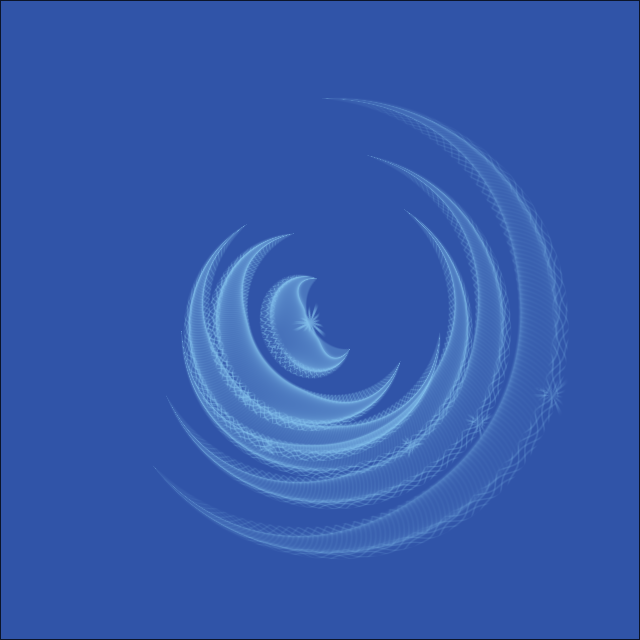
Reproduce this background procedurally as a Shadertoy shader.

```glsl
// Six nested crescents of pale thread on a flat blue ground, turning about the centre.
// Each crescent is a family of circular arcs through two shared tips; its arc
// coordinates (across, along) drive the veil, bright folds and braided lace.

// Antialiased repeated strokes, fading to their mean when too fine to resolve.
float strokes(float x, float halfWidth) {
    float aa = fwidth(x);
    float d = abs(fract(x) - 0.5);
    float line = 1.0 - smoothstep(halfWidth - 0.7 * aa, halfWidth + 0.7 * aa, d);
    return mix(line, 2.0 * halfWidth, clamp(2.0 * aa - 0.5, 0.0, 1.0));
}

// Two mirrored sets of wavy threads that cross into long loops.
float braid(float along, float across, float count) {
    float sway = 7.0 * across + 0.25 * sin(along * count * 3.0);
    return strokes(along * count + sway, 0.12) + strokes(along * count - sway, 0.12);
}

// Uneven rays about a point, fading out at the given reach.
float spray(vec2 d, float reach) {
    float angle = atan(d.y, d.x);
    float uneven = 1.0 + 0.35 * sin(3.0 * angle + 0.8);
    return strokes(angle * 13.0 / 6.283185, 0.2)
         * (1.0 - smoothstep(0.2 * reach, reach, length(d) * uneven));
}

// Thread density of one crescent, in a frame whose tips are (0,-1) and (0,1).
float crescent(vec2 q, float index) {
    float inner = 1.44 - 0.66 * exp(-1.7 * index);
    float outer = 1.70 + 0.60 * exp(-index);
    vec2 knot = q - vec2(mix(inner, outer, 0.85), 0.15);
    q.y /= 1.0 + 0.2 * exp(-1.2 * index);

    // Height of the arc through q, then position across and along the crescent.
    float x = max(q.x, 0.001);
    float c = (dot(q, q) - 1.0) / (2.0 * x);
    float rise = c > 0.0 ? c + sqrt(1.0 + c * c) : 1.0 / (sqrt(1.0 + c * c) - c);
    float v = (rise - inner) / (outer - inner);
    float u = atan(q.y, x + 1.0 / rise) / atan(rise);
    float a = abs(u);
    float aa = min(fwidth(v), 0.5);
    float inside = smoothstep(-aa, aa, v) * (1.0 - smoothstep(1.0 - aa, 1.0 + aa, v))
                 * step(0.0, q.x);

    // The veil lies between an inner fold and an outer fold.
    float foldIn = 0.04 + 0.46 * smoothstep(0.25, 0.9, a);
    float foldOut = 0.76 + 0.08 * a;
    float veil = smoothstep(foldIn - 0.03, foldIn + 0.02, v)
               * (1.0 - smoothstep(foldOut - 0.03, foldOut + 0.04, v));
    float outerBright = smoothstep(0.05, 0.45, a) * (1.0 - smoothstep(0.75, 1.0, a));
    float haze = 0.38 * exp(-5.0 * abs(v - foldIn))
               + 0.50 * exp(-5.0 * abs(v - foldOut)) * outerBright;
    float crease = 0.75 * exp(-22.0 * abs(v - foldIn))
                 + 0.90 * exp(-22.0 * abs(v - foldOut)) * outerBright;
    float weave = 0.8 + 0.5 * strokes(u * 90.0 + 5.0 * v * v, 0.2);
    float body = veil * weave * (0.22 + haze) + crease;

    // Looped lace frays the outer edge; hatching fills the inner edge by the tips.
    float outerFringe = smoothstep(foldOut - 0.12, foldOut, v) * (1.2 - 0.7 * v);
    float innerFringe = (1.0 - smoothstep(foldIn - 0.02, foldIn + 0.08, v))
                      * smoothstep(0.15, 0.5, a);
    float lace = braid(u, v, 34.0 - 1.6 * index) * outerFringe * 0.95
               + (strokes(a * 44.0 + 5.0 * v, 0.15)
               + 0.6 * strokes(a * 44.0 - 4.0 * v, 0.12)) * innerFringe * 0.6;

    return inside * (body + lace) + 1.2 * spray(knot, 0.075);
}

void mainImage(out vec4 fragColor, in vec2 fragCoord) {
    vec2 p = (fragCoord - 0.5 * iResolution.xy) / min(iResolution.x, iResolution.y);

    // Larger crescents swing from lower left to lower right and grow fainter.
    float density = 0.0;
    for (int i = 0; i < 6; i++) {
        float index = float(i);
        float s = index - 2.5;
        float k = abs(s) - 0.5;
        float size = 0.1825 + s * (0.0215 + 0.0125 * abs(s));
        float turn = sign(s) * (0.506 + 0.419 * k - 0.0524 * k * k);
        vec2 axis = vec2(sin(turn), -cos(turn));
        vec2 side = vec2(-axis.y, axis.x);
        vec2 q = vec2(dot(p, axis), dot(p, side)) / size + vec2(0.46, 0.0);
        density += crescent(q, index) * 1.25 * exp(-0.05 * index * index);
    }

    // Bright tuft at the heart of the smallest crescent.
    vec2 heart = p - vec2(-0.015, -0.004);
    density += 1.6 * spray(heart, 0.022) + 0.6 * exp(-dot(heart, heart) / 0.00004);

    vec3 ground = vec3(0.19, 0.33, 0.66);
    vec3 thread = vec3(0.53, 0.78, 0.94);
    vec3 color = mix(ground, thread, 1.0 - exp(-density));

    // Hairline dark frame.
    vec2 toEdge = min(fragCoord, iResolution.xy - fragCoord) / iResolution.xy;
    float edge = min(toEdge.x, toEdge.y);
    float pixel = 1.0 / min(iResolution.x, iResolution.y);
    color *= smoothstep(0.00105 - 0.5 * pixel, 0.00105 + 0.5 * pixel, edge);

    fragColor = vec4(color, 1.0);
}
```
